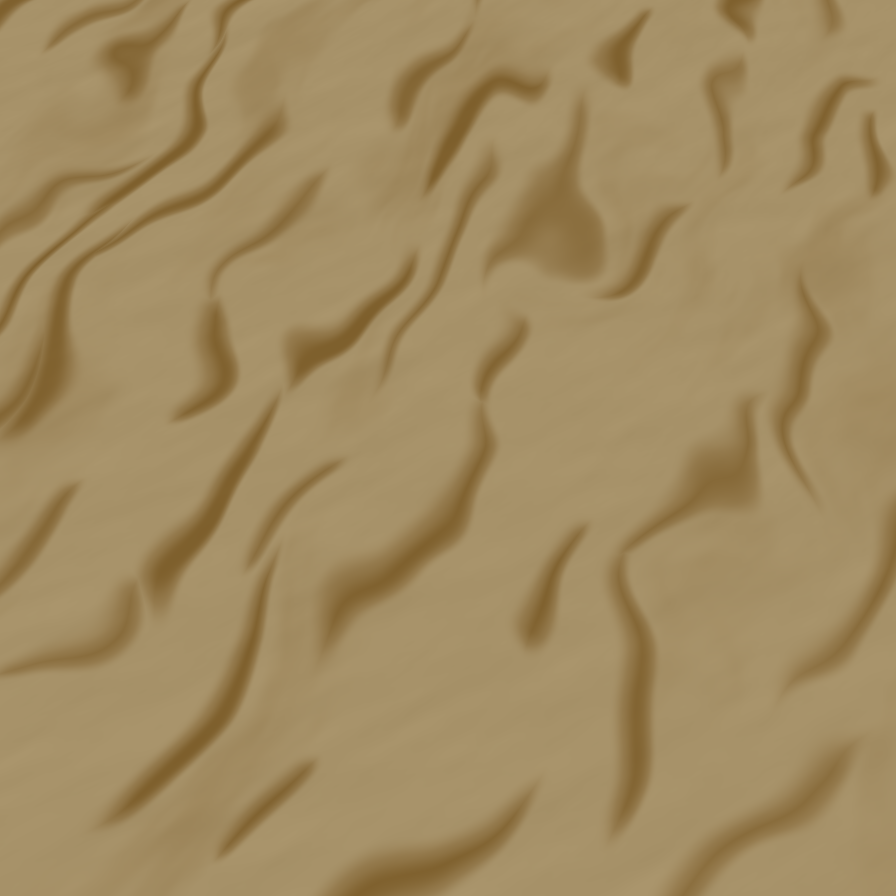
Give the GLSL for this texture, as a Shadertoy shader.

```glsl
// Wind-blown sand receding into the distance, crossed by dark curved troughs.
// Tapered strokes are scattered on a slanted, noise-bent grid that shrinks
// towards a far horizon; faint slanted ripples shade the sand between them.

const vec3 SAND = vec3(0.655, 0.573, 0.412);
const vec3 SHADE = vec3(0.590, 0.490, 0.315);
const vec3 TROUGH = vec3(0.495, 0.375, 0.175);

const float HORIZON = 2.0;            // height where the ground would vanish
const float STREAK_ANGLE = 0.96;      // radians from the horizontal
const float RIPPLE_ANGLE = 0.50;
const vec2 CELL = vec2(0.25, 0.125);  // along and across the streaks
const float PRESENCE = 0.88;
const float BEND = 0.13;
const float SOFT_SIDE = 0.023;
const float CRISP_SIDE = 0.012;
const float RIPPLE_CONTRAST = 0.035;

float hash(vec2 p) {
    return fract(sin(dot(p, vec2(127.1, 311.7))) * 43758.5453);
}

float noise(vec2 p) {
    vec2 i = floor(p);
    vec2 f = fract(p);
    f = f * f * (3.0 - 2.0 * f);
    float low = mix(hash(i), hash(i + vec2(1.0, 0.0)), f.x);
    float high = mix(hash(i + vec2(0.0, 1.0)), hash(i + vec2(1.0, 1.0)), f.x);
    return mix(low, high, f.y);
}

float fbm(vec2 p) {
    float sum = 0.0;
    float weight = 0.5;
    for (int i = 0; i < 4; i++) {
        sum += weight * noise(p);
        p = p * 2.03 + vec2(17.3, 9.1);
        weight *= 0.5;
    }
    return sum;
}

// Coordinates along and across a direction
vec2 turn(vec2 p, float angle) {
    float c = cos(angle);
    float s = sin(angle);
    return vec2(c * p.x + s * p.y, c * p.y - s * p.x);
}

// Ground position whose detail shrinks evenly towards the horizon
vec2 groundPoint(vec2 p) {
    float nearness = (HORIZON - p.y) / (HORIZON - 0.5);
    return vec2((p.x - 0.5) / nearness, -(HORIZON - 0.5) * log(nearness));
}

// Darkness of one tapered stroke belonging to a grid cell
float stroke(vec2 q, vec2 id) {
    if (hash(id + 5.7) > PRESENCE) return 0.0;
    vec2 jitter = vec2(hash(id + 1.3), hash(id + 8.9)) - 0.5;
    vec2 d = q - (id + 0.5 + 0.6 * jitter) * CELL;
    float halfLength = mix(0.07, 0.21, hash(id + 3.1));
    float halfWidth = mix(0.007, 0.019, hash(id + 6.4));
    d.y -= d.x * 0.6 * (hash(id + 2.2) - 0.5);

    float t = clamp(d.x / halfLength, -1.0, 1.0);
    float skew = 1.4 * (hash(id + 4.6) - 0.5);
    float width = halfWidth * (1.0 - t * t) * (1.0 + skew * t);
    float soft = mix(CRISP_SIDE, SOFT_SIDE, smoothstep(-0.02, 0.02, d.y));
    float body = 1.0 - smoothstep(-soft, soft, abs(d.y) - width);
    float ends = 1.0 - smoothstep(0.6, 1.0, abs(t));
    return body * ends * mix(0.65, 1.05, hash(id + 7.5));
}

// Strongest stroke among the neighbouring cells
float streaks(vec2 q) {
    vec2 home = floor(q / CELL);
    float dark = 0.0;
    for (int y = -1; y <= 1; y++) {
        for (int x = -1; x <= 1; x++) {
            dark = max(dark, stroke(q, home + vec2(x, y)));
        }
    }
    return min(dark, 1.0);
}

void mainImage(out vec4 fragColor, in vec2 fragCoord) {
    vec2 p = fragCoord / iResolution.xy;
    vec2 ground = groundPoint(p);

    // Bend the streaks, with more small kinks far away
    vec2 q = turn(ground, STREAK_ANGLE);
    q.y += BEND * (noise(ground * 6.0 + 3.7) - 0.5);
    q.y += mix(0.015, 0.055, p.y) * (noise(ground * 15.0 + 21.0) - 0.5);
    float dark = streaks(q);

    // Broad patches and fine slanted ripples
    float patches = smoothstep(0.48, 0.80, fbm(q * vec2(4.0, 10.0) + 31.0));
    vec2 r = turn(ground, RIPPLE_ANGLE) * vec2(9.0, 30.0);
    float ripple = fbm(r + 11.0) - fbm(r + vec2(11.15, 11.4));

    vec3 color = mix(SAND, SHADE, 0.55 * patches);
    color = mix(color, SHADE, smoothstep(0.0, 0.45, dark));
    color = mix(color, TROUGH, smoothstep(0.25, 1.0, dark));
    color += RIPPLE_CONTRAST * ripple * (1.0 - 0.6 * dark);
    fragColor = vec4(color, 1.0);
}
```
